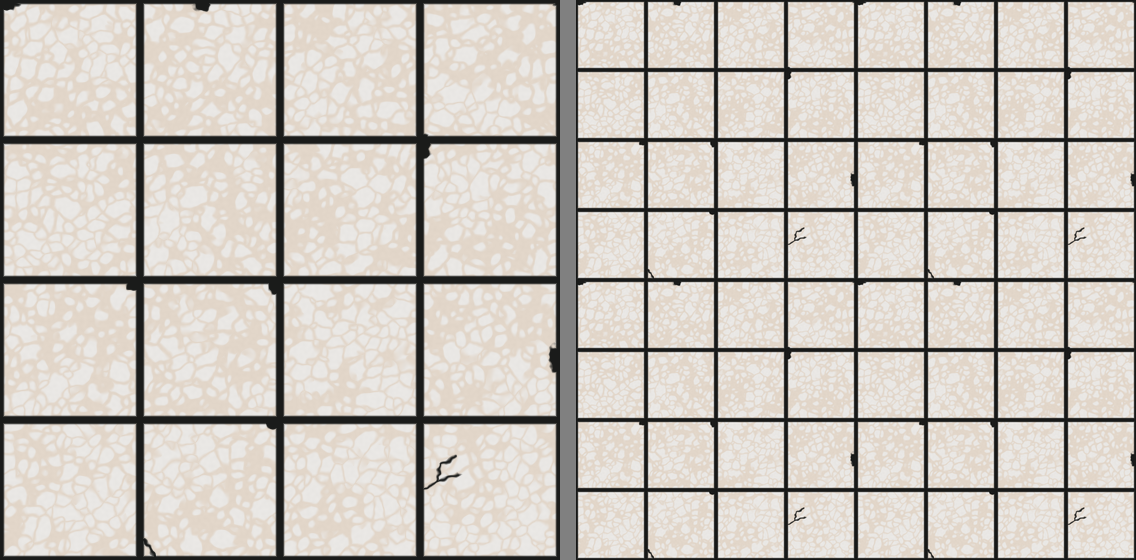
Left: one tile. Right: repeated 2 by 2.
Reproduce this pattern procedurally as a Shadertoy shader.

```glsl
// Four by four terrazzo tiles with pale pebbles in sandy cement and dark grout.
// Pebbles are cells of a weighted, stretched Voronoi diagram seeded per tile;
// wrapped notches bite into the tile rims and two tiles carry a forked crack.

vec3 hash3(vec3 p) {
    p = fract(p * vec3(0.1031, 0.1030, 0.0973));
    p += dot(p, p.yxz + 33.33);
    return fract((p.xxy + p.yxx) * p.zyx);
}

float corner(vec2 cell, vec2 f, vec2 o, float period, float seed) {
    float a = 6.2832 * hash3(vec3(mod(cell + o, period), seed)).x;
    return dot(vec2(cos(a), sin(a)), f - o);
}

// Gradient noise that wraps after a whole number of cells
float gradientNoise(vec2 p, float period, float seed) {
    vec2 i = floor(p), f = fract(p);
    vec2 u = f * f * f * (f * (f * 6.0 - 15.0) + 10.0);
    vec2 e = vec2(1, 0);
    return mix(mix(corner(i, f, e.yy, period, seed), corner(i, f, e.xy, period, seed), u.x),
               mix(corner(i, f, e.yx, period, seed), corner(i, f, e.xx, period, seed), u.x), u.y);
}

float smoothMax(float a, float b, float k) {
    float h = max(k - abs(a - b), 0.0) / k;
    return max(a, b) + h * h * k * 0.25;
}

// Signed distance to the pebbles, in Voronoi cell units
float pebbles(vec2 q, float density, float seed) {
    vec2 cell = floor(q);
    float first = 9.0, second = 9.0;
    for (int y = -2; y <= 2; y++)
    for (int x = -2; x <= 2; x++) {
        vec2 c = cell + vec2(x, y);
        vec3 h = hash3(vec3(c + 50.0, seed));
        float angle = 0.7 + 2.4 * (hash3(vec3(c + 50.0, seed + 37.0)).x - 0.5);
        vec2 axis = vec2(cos(angle), sin(angle)), d = q - c - h.xy;
        d = vec2(dot(d, axis), dot(d, vec2(-axis.y, axis.x)));
        float reach = length(d * vec2(0.8, 1.25)) - 0.75 * h.z * h.z * h.z;
        second = min(second, max(first, reach));
        first = min(first, reach);
    }
    float radius = clamp(0.34 + 0.5 * density, 0.1, 0.6);
    float gap = clamp(0.11 - 0.2 * density, 0.07, 0.25);
    return smoothMax(first - radius, gap - 0.5 * (second - first), 0.12);
}

float segment(vec2 p, vec2 a, vec2 b) {
    vec2 d = b - a;
    return length(p - a - d * clamp(dot(p - a, d) / dot(d, d), 0.0, 1.0));
}

// Broken spots beside the grout, mostly near the crossings
float notches(vec2 uv, float rough) {
    float dist = 1.0;
    for (int i = 0; i < 7; i++) {
        float n = float(i);
        vec3 h = hash3(vec3(n + 3.0, 17.0, 5.0)), k = hash3(vec3(n + 3.0, 29.0, 11.0));
        vec2 node = vec2(mod(n, 4.0), floor(4.0 * h.x)) / 4.0;
        float along = k.x < 0.25 ? 0.11 : 0.012;
        vec2 center = vec2(along * (h.y < 0.5 ? -1.0 : 1.0), h.z < 0.5 ? -0.008 : 0.008);
        vec2 size = vec2(mix(0.012, 0.03, k.y), mix(0.009, 0.014, k.z));
        vec2 d = uv - node;
        d -= round(d);
        if (fract(k.x * 8.0) < 0.5) d = d.yx;
        dist = min(dist, (length((d - center) / size) - 1.0) * size.y);
    }
    return dist + 0.006 * rough;
}

// Forked crack growing from the left rim of a tile
float crack(vec2 p, bool small) {
    if (small) {
        return min(segment(p, vec2(0.02, 0.15), vec2(0.06, 0.1)),
                   segment(p, vec2(0.06, 0.1), vec2(0.1, 0.02))) - 0.011;
    }
    vec2 fork = vec2(0.12, 0.56), bend = vec2(0.15, 0.68);
    float d = min(segment(p, vec2(0.02, 0.5), fork), segment(p, fork, bend));
    d = min(d, segment(p, bend, vec2(0.25, 0.74)));
    return min(d, segment(p, fork, vec2(0.28, 0.615))) - 0.009;
}

void mainImage(out vec4 fragColor, in vec2 fragCoord) {
    vec2 uv = fragCoord / iResolution.xy;
    float soft = max(0.0022, 1.0 / min(iResolution.x, iResolution.y));
    vec2 id = mod(floor(uv * 4.0), 4.0), local = fract(uv * 4.0);
    float seed = 7.0 + id.x * 5.0 + id.y * 23.0;

    // Pebbles thin out in patches and towards the upper rows
    float density = 0.7 * gradientNoise(local * 2.2, 64.0, seed + 3.0)
                  + 0.06 * (1.5 - id.y) + 0.12 * (hash3(vec3(id, 9.0)).x - 0.5);
    vec2 warp = vec2(gradientNoise(local * 16.0, 64.0, seed),
                     gradientNoise(local * 16.0, 64.0, seed + 1.0));
    float pebble = pebbles(local * 11.0 + 0.16 * warp, density, seed);
    vec3 color = mix(vec3(0.915, 0.907, 0.896), vec3(0.885, 0.838, 0.787),
                     smoothstep(-soft * 44.0, soft * 44.0, pebble));
    color += 0.012 * gradientNoise(uv * 128.0, 128.0, 2.0);

    // Grout, worn rims and cracks share the dark tone
    float rough = gradientNoise(uv * 96.0, 96.0, 4.0);
    vec2 rim = min(local, 1.0 - local) / 4.0;
    float dark = min(min(rim.x, rim.y) - 0.0072, notches(uv, rough));
    if (id.y < 0.5 && mod(id.x, 2.0) > 0.5)
        dark = min(dark, crack(local + 0.025 * vec2(rough, warp.x), id.x < 2.0) / 4.0);
    color = mix(vec3(0.1, 0.105, 0.1), color, smoothstep(-soft, soft, dark));
    fragColor = vec4(color, 1.0);
}
```
